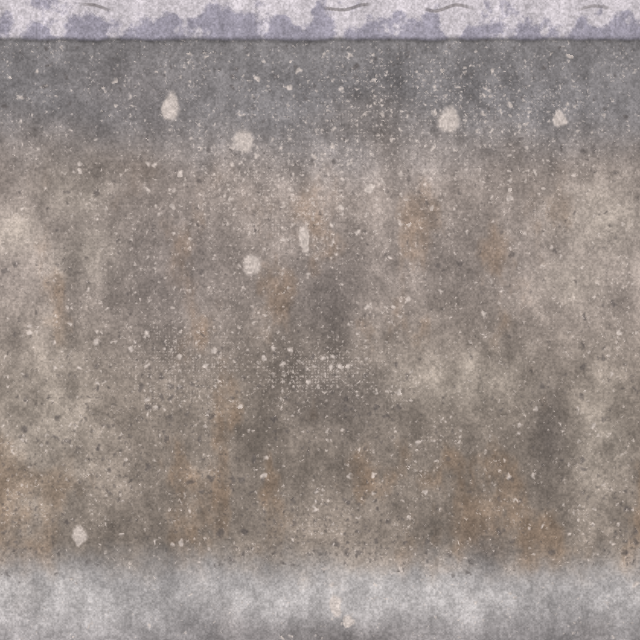
Write a WebGL 2 fragment shader that draws this texture.

```glsl
#version 300 es
precision highp float;
// Weathered plaster wall: pale top ledge, stained brown body, chalky foot, chipped specks.

uniform vec2 u_resolution;
out vec4 outColor;

const vec3 LEDGE_PALE = vec3(0.81, 0.78, 0.80);
const vec3 LEDGE_GREY = vec3(0.62, 0.60, 0.65);
const vec3 SLATE = vec3(0.51, 0.495, 0.50);
const vec3 TAUPE = vec3(0.60, 0.555, 0.53);
const vec3 BROWN = vec3(0.55, 0.505, 0.465);
const vec3 CHALK = vec3(0.74, 0.725, 0.725);
const vec3 CREAM = vec3(0.79, 0.74, 0.69);
const vec3 CHIP = vec3(0.84, 0.79, 0.76);
const vec3 SOOT = vec3(0.37, 0.345, 0.34);
const vec3 RUST = vec3(0.62, 0.49, 0.38);
const float LEDGE_Y = 0.938;
const float FOOT_Y = 0.115;
const float MOTTLE = 0.26;
const float GRAIN = 0.15;

// Patches: centre xy, radii zw
const vec4 SOFT_PALE[8] = vec4[8](
  vec4(0.11, 0.70, 0.055, 0.05), vec4(0.13, 0.60, 0.06, 0.05),
  vec4(0.03, 0.64, 0.05, 0.04), vec4(0.72, 0.40, 0.13, 0.05),
  vec4(0.90, 0.56, 0.05, 0.04), vec4(0.95, 0.65, 0.09, 0.07),
  vec4(0.07, 0.35, 0.09, 0.14), vec4(0.93, 0.32, 0.05, 0.12));
const vec4 CHIPPED[10] = vec4[10](
  vec4(0.268, 0.832, 0.015, 0.022), vec4(0.382, 0.780, 0.016, 0.022),
  vec4(0.700, 0.815, 0.021, 0.020), vec4(0.475, 0.625, 0.010, 0.023),
  vec4(0.390, 0.587, 0.016, 0.018), vec4(0.580, 0.705, 0.010, 0.009),
  vec4(0.875, 0.815, 0.014, 0.014), vec4(0.545, 0.030, 0.013, 0.010),
  vec4(0.525, 0.055, 0.010, 0.018), vec4(0.125, 0.165, 0.014, 0.014));
const vec4 STAINS[7] = vec4[7](
  vec4(0.51, 0.53, 0.06, 0.09), vec4(0.85, 0.33, 0.028, 0.08),
  vec4(0.755, 0.14, 0.04, 0.035), vec4(0.52, 0.38, 0.09, 0.06),
  vec4(0.22, 0.86, 0.10, 0.06), vec4(0.53, 0.00, 0.16, 0.025),
  vec4(0.27, 0.56, 0.09, 0.13));

// Integer hash, two values in 0..1
vec2 hash2(vec2 cell) {
  uvec2 q = uvec2(ivec2(cell) + 4096) * uvec2(1597334673u, 3812015801u);
  uint n = (q.x ^ q.y) * 1597334673u;
  n = (n ^ (n >> 15)) * 2246822519u;
  n ^= n >> 13;
  return vec2(n & 65535u, n >> 16) / 65535.0;
}

float noise(vec2 p) {
  vec2 i = floor(p), f = fract(p);
  f = f * f * (3.0 - 2.0 * f);
  float low = mix(hash2(i).x, hash2(i + vec2(1, 0)).x, f.x);
  float high = mix(hash2(i + vec2(0, 1)).x, hash2(i + 1.0).x, f.x);
  return mix(low, high, f.y);
}

float fbm(vec2 p) {
  float sum = 0.0, amp = 0.5;
  for (int i = 0; i < 5; i++) {
    sum += amp * noise(p);
    p = p * 2.03 + 17.3;
    amp *= 0.55;
  }
  return sum / 1.06;
}

float blob(vec2 p, vec4 patchArea) {
  vec2 d = (p - patchArea.xy) / patchArea.zw;
  return exp(-dot(d, d));
}

// Scattered ragged dots; density is the share of cells that hold one
float specks(vec2 p, float scale, float density, float seed) {
  vec2 g = p * scale + seed;
  g += 0.45 * (vec2(noise(g * 2.3), noise(g * 2.3 + 31.0)) - 0.5);
  vec2 cell = floor(g), pick = hash2(cell + 211.0);
  vec2 centre = 0.35 + 0.3 * hash2(cell);
  float radius = mix(0.12, 0.32, pick.y * pick.y);
  float soft = 0.07 + scale / u_resolution.y;
  float dotMask = 1.0 - smoothstep(radius - soft, radius + soft, length(fract(g) - centre));
  return dotMask * step(pick.x, density);
}

void main() {
  vec2 uv = gl_FragCoord.xy / u_resolution;
  float cloud = fbm(uv * 7.0 + 3.0);
  float rough = fbm(uv * 34.0);
  float streak = fbm(uv * vec2(46.0, 7.0) + 9.0);
  vec2 warped = uv + 0.035 * (vec2(cloud, fbm(uv * 9.0 + 40.0)) - 0.5);
  vec2 ragged = uv + 0.022 * (vec2(rough, fbm(uv * 34.0 + 70.0)) - 0.5);

  // Body: slate above, taupe in the middle, brown below
  vec3 color = mix(TAUPE, SLATE, smoothstep(0.70, 0.86, warped.y + 0.12 * (cloud - 0.5)));
  color = mix(color, BROWN, 0.75 * smoothstep(0.60, 0.35, warped.y));
  color = mix(color, RUST, 0.35 * smoothstep(0.55, 0.75, fbm(uv * vec2(14.0, 8.0) + 60.0))
    * smoothstep(0.8, 0.6, uv.y));
  float pale = 0.0, stain = 0.0, chipped = 0.0;
  for (int i = 0; i < 8; i++) pale = max(pale, blob(warped, SOFT_PALE[i]));
  for (int i = 0; i < 7; i++) stain = max(stain, blob(warped, STAINS[i]));
  color = mix(color, CREAM, pale * (0.25 + 0.5 * rough));

  // Chalky foot, brightest just below its upper edge
  float foot = smoothstep(FOOT_Y + 0.045, FOOT_Y - 0.035, warped.y + 0.05 * (rough - 0.5));
  vec3 footColor = mix(SLATE * 1.16, CHALK, smoothstep(-0.02, 0.07, warped.y) * (0.55 + 0.6 * cloud));
  color = mix(color, footColor, foot * 0.9);
  color = mix(color, SOOT, 0.38 * stain);

  // Mottling and run marks
  color *= 1.0 + MOTTLE * (1.5 * (cloud - 0.5) + 1.3 * (rough - 0.5) + 0.8 * (streak - 0.5));

  // Dark pits gather low, pale chips gather in clusters
  float body = smoothstep(0.08, 0.16, uv.y);
  float pitDensity = body * (0.04 + 0.32 * smoothstep(0.48, 0.30, uv.y) * smoothstep(0.3, 0.6, cloud));
  color = mix(color, SOOT, 0.55 * specks(uv, 62.0, pitDensity, 5.0));
  color = mix(color, SOOT, 0.45 * specks(uv, 115.0, pitDensity * 1.2, 23.0));
  float cluster = blob(uv, vec4(0.50, 0.42, 0.07, 0.035)) + 0.6 * blob(uv, vec4(0.29, 0.43, 0.10, 0.06))
    + 0.4 * blob(uv, vec4(0.45, 0.70, 0.16, 0.12)) + 0.4 * blob(uv, vec4(0.72, 0.83, 0.20, 0.08));
  float chipDensity = (0.04 + 0.5 * cluster + 0.1 * smoothstep(0.5, 0.7, rough)) * mix(0.3, 1.0, body);
  color = mix(color, CHIP, 0.80 * specks(uv, 76.0, chipDensity * 0.7, 41.0));
  color = mix(color, CHIP, 0.70 * specks(uv, 130.0, chipDensity, 67.0));
  color = mix(color, CHIP, 0.50 * specks(uv, 210.0, chipDensity * 1.6, 89.0));

  // Larger flakes
  for (int i = 0; i < 10; i++) chipped = max(chipped, blob(ragged, CHIPPED[i]));
  color = mix(color, CHIP, 0.8 * smoothstep(0.25, 0.65, chipped));

  // Ledge with flaked paint, a dark seam and a broken crack
  float ledgeEdge = LEDGE_Y + 0.006 * (rough - 0.5);
  float ledge = smoothstep(-0.003, 0.003, uv.y - ledgeEdge);
  float flake = smoothstep(0.40, 0.60, rough + 7.0 * (uv.y - 0.968));
  vec3 ledgeColor = mix(LEDGE_GREY, LEDGE_PALE, flake) * (0.88 + 0.24 * streak);
  color = mix(color, ledgeColor, ledge);
  color *= 1.0 - 0.24 * exp(-pow((uv.y - ledgeEdge) / 0.004, 2.0));
  float crack = abs(uv.y - 0.988 - 0.014 * (noise(uv * vec2(28.0, 3.0)) - 0.5));
  color = mix(color, SOOT, 0.5 * smoothstep(0.004, 0.001, crack) * smoothstep(0.52, 0.68, noise(uv * 13.0 + 8.0)));

  // Fine grain
  color *= 1.0 + GRAIN * (noise(uv * 230.0) + noise(uv * 420.0 + 11.0) - 1.0);
  outColor = vec4(clamp(color, 0.0, 1.0), 1.0);
}
```
